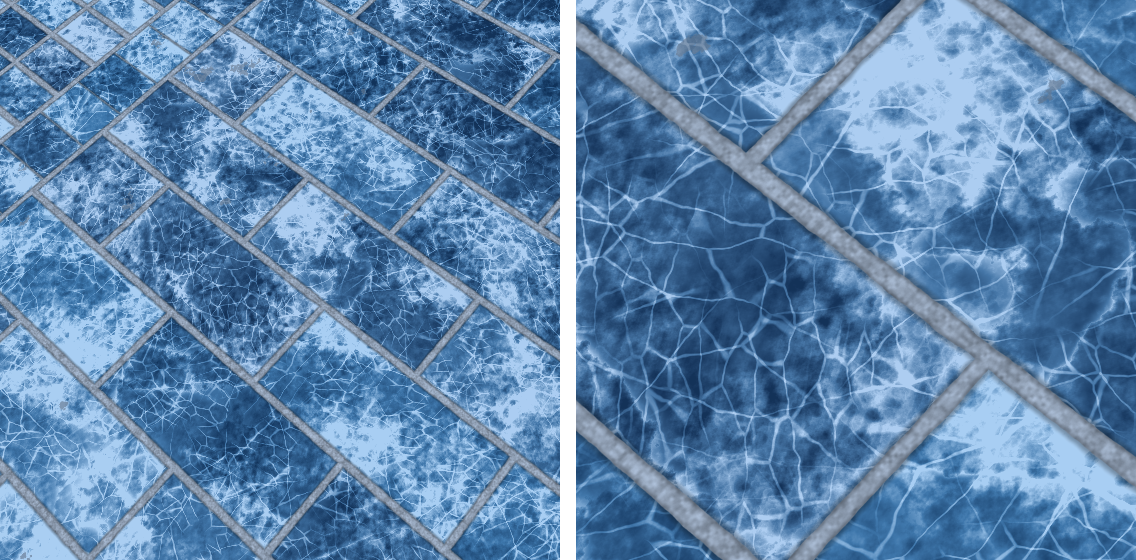
Left: the whole. Right: its middle third, enlarged.
A Shadertoy shader for this texture:

```glsl
// Blue veined marble paving in running bond, seen in perspective, with a border of small square tiles.

// Floor plane (u along rows, v across rows) to canvas, as a homography
const mat3 FLOOR_TO_CANVAS = mat3(0.2188, -0.2584, -0.095,
                                  0.1328,  0.1364,  0.040,
                                  0.0586,  0.6589,  1.000);
const float TILE_ASPECT = 2.5;             // length of a tile over its width
const vec2  SMALL_TILE = vec2(0.37, 0.56); // border tile size in floor units
const float SMALL_SHIFT = 0.8;             // offset of the border joints
const float GROUT_HALF = 0.037;            // half width of the joints
const float FAINT_JOINT = 0.03;            // narrowing of joints in the first border strip
const float TILE_VARIATION = 0.34;         // brightness spread between tiles
const float CLOUD_CONTRAST = 0.8;
const float GRAIN_CONTRAST = 0.65;
const float WEB_STRENGTH = 0.95;
const float CRACK_STRENGTH = 0.5;
const float LONG_VEIN_STRENGTH = 0.55;
const vec3 DEEP_BLUE  = vec3(0.09, 0.25, 0.42);
const vec3 MID_BLUE   = vec3(0.24, 0.47, 0.68);
const vec3 PALE_BLUE  = vec3(0.56, 0.73, 0.89);
const vec3 GROUT_GREY = vec3(0.55, 0.61, 0.69);
const vec3 STAIN_GREY = vec3(0.38, 0.45, 0.54);

float hash(vec2 p) { return fract(sin(dot(p, vec2(127.1, 311.7))) * 43758.5453); }
vec2 hash2(vec2 p) { return vec2(hash(p), hash(p + 19.7)); }
mat2 turn(float a) { return mat2(cos(a), sin(a), -sin(a), cos(a)); }

float noise(vec2 p) {
    vec2 i = floor(p), f = fract(p);
    f = f * f * (3.0 - 2.0 * f);
    return mix(mix(hash(i), hash(i + vec2(1, 0)), f.x),
               mix(hash(i + vec2(0, 1)), hash(i + vec2(1, 1)), f.x), f.y);
}

// Layered noise: x is smooth, y is ridged into filaments
vec2 layers(vec2 p) {
    vec2 sum = vec2(0.0);
    float amp = 0.5;
    for (int i = 0; i < 5; i++) {
        float n = noise(p);
        float ridge = 1.0 - abs(2.0 * n - 1.0);
        sum += amp * vec2(n, ridge * ridge * ridge);
        p = mat2(1.6, 1.2, -1.2, 1.6) * p + 7.3;
        amp *= 0.56;
    }
    return sum / 1.07;
}

float fbm(vec2 p) { return layers(p).x; }

// Gap between the two nearest cell centres: zero along the cracks
float crackDistance(vec2 p) {
    vec2 cell = floor(p), f = fract(p);
    float near = 8.0, second = 8.0;
    for (int y = -1; y <= 1; y++)
    for (int x = -1; x <= 1; x++) {
        vec2 g = vec2(x, y);
        float d = length(g + hash2(cell + g) - f);
        second = min(second, max(near, d));
        near = min(near, d);
    }
    return second - near;
}

// Hairline cracks of four sizes and long veins, all broken up by noise
float veins(vec2 p, float grain, float aa) {
    vec2 warped = p + 0.08 * vec2(fbm(p * 3.5), fbm(p * 3.5 + 31.0));
    float sum = 0.0, scale = 1.3;
    for (int i = 0; i < 4; i++) {
        float k = float(i);
        float mask = smoothstep(0.35, 0.75, noise(p * (1.2 + 0.5 * scale) + 11.0 * k));
        float width = scale * (0.006 + 0.007 * mask + 0.5 * aa);
        vec2 q = turn(1.1 * k) * warped * vec2(0.6, 1.4) * scale + 5.0 * k;
        sum += CRACK_STRENGTH * mask * (1.0 - smoothstep(0.2 * width, width, crackDistance(q)));

        vec2 r = turn(0.5 + 0.9 * k) * warped * vec2(0.8, 2.6) + 17.0 * k;
        float d = abs(noise(r) - 0.5 + 0.1 * (grain - 0.5));
        float gate = smoothstep(0.45, 0.75, noise(p * 1.7 + 47.0 + 9.0 * k));
        sum += LONG_VEIN_STRENGTH * gate * (exp(-d / (0.012 + aa)) + 0.4 * exp(-d * 14.0) * grain);
        scale *= 1.8;
    }
    return min(sum, 0.85);
}

float edgeDistance(float x) { return min(fract(x), 1.0 - fract(x)); }

// Distance to the nearest joint centre; also gives the tile's id
float tileLayout(vec2 f, out vec2 id) {
    float border = abs(f.x) * TILE_ASPECT;
    if (f.x > 0.0) {
        float row = floor(f.y);
        float along = f.x + 0.5 * (1.0 - mod(row, 2.0));
        id = vec2(floor(along), row);
        return min(border, min(edgeDistance(along) * TILE_ASPECT, edgeDistance(f.y)));
    }
    float strip = floor(f.x / SMALL_TILE.x);
    float first = step(-1.5, strip);
    float across = f.y / SMALL_TILE.y - SMALL_SHIFT + 0.5 * first;
    id = vec2(strip, floor(across)) + 50.0;
    float joint = edgeDistance(across) * SMALL_TILE.y + FAINT_JOINT * first;
    return min(joint, edgeDistance(f.x / SMALL_TILE.x) * SMALL_TILE.x * TILE_ASPECT);
}

vec3 marble(vec2 p, vec2 id, float inset, vec2 uv, float aa) {
    vec2 s = turn(1.4 * (hash(id + 3.1) - 0.5)) * (p + 40.0 * hash2(id));
    vec2 fine = layers(s * 17.0);
    float grain = fine.x;
    float cloud = fbm(s * 1.1 + 0.25 * grain);
    // Pale zones filled with a gritty web
    float crust = smoothstep(0.4, 0.72, fbm(s * vec2(1.0, 1.7) + 23.0) + 0.3 * (grain - 0.5));
    float web = layers(s * 7.0 + 0.5 * grain).y + 0.5 * fine.y;
    float tone = 0.22 + CLOUD_CONTRAST * (cloud - 0.5) + GRAIN_CONTRAST * (grain - 0.5);
    tone += TILE_VARIATION * (hash(id + 8.8) - 0.5) - 0.3 * (uv.x + uv.y - 1.0);
    tone += crust * (0.1 + WEB_STRENGTH * web) + veins(s, grain, aa) + 0.14 * exp(-18.0 * max(inset, 0.0));
    tone = clamp(tone, -0.12, 1.15);
    vec3 col = mix(DEEP_BLUE, MID_BLUE, 2.0 * min(tone, 0.5));
    col += (PALE_BLUE - MID_BLUE) * 2.0 * max(tone - 0.5, 0.0);
    // Some tiles lean to grey, a few carry worn stains
    col = mix(col, vec3(dot(col, vec3(0.3, 0.5, 0.2))) + vec3(-0.04, 0.0, 0.12), 0.25 * hash(id + 5.5));
    return mix(col, STAIN_GREY, 0.6 * smoothstep(0.96, 0.98, noise(s * 3.0) + 0.2 * (grain - 0.5)));
}

void mainImage(out vec4 fragColor, in vec2 fragCoord) {
    vec2 uv = fragCoord / iResolution.xy;
    vec3 h = inverse(FLOOR_TO_CANVAS) * vec3(uv, 1.0);
    vec2 f = h.xy / h.z;
    vec2 p = f * vec2(TILE_ASPECT, 1.0);
    float aa = 0.4 * length(fwidth(p));

    vec2 id;
    float inset = tileLayout(f, id) - GROUT_HALF + 0.018 * (fbm(p * 9.0) - 0.5);
    vec3 tile = marble(p, id, inset, uv, aa) * mix(0.7, 1.0, smoothstep(0.0, 0.025, inset));

    // Sandy joint, darker towards its edges
    float sand = 0.6 * fbm(p * 22.0) + 0.4 * noise(p * 75.0);
    vec3 grout = GROUT_GREY * (0.7 + 0.64 * sand) * mix(1.0, 0.76, smoothstep(-0.02, 0.0, inset));
    fragColor = vec4(mix(grout, tile, smoothstep(-aa, aa, inset)), 1.0);
}
```
